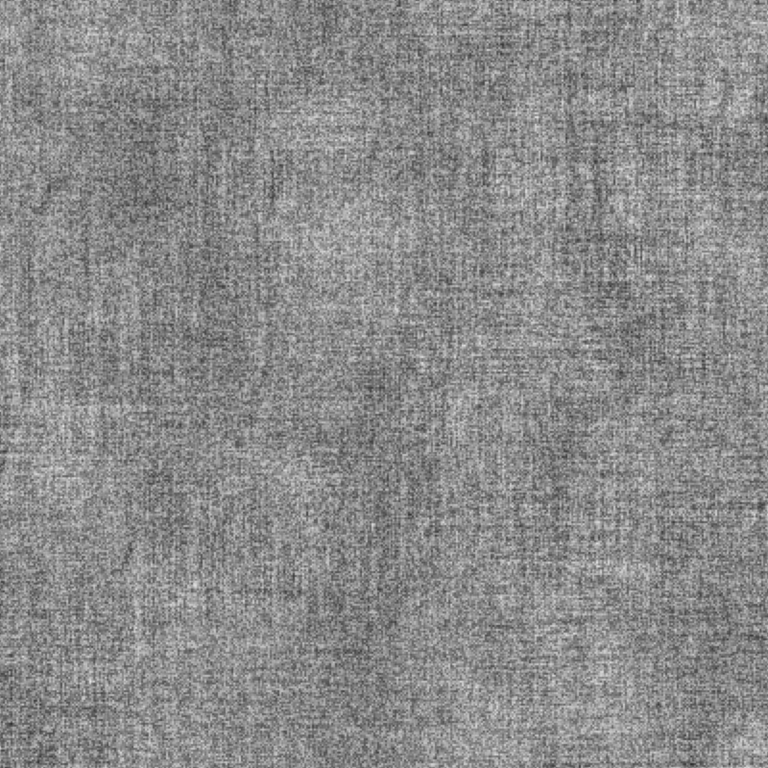
A Shadertoy shader for this texture:

```glsl
#define BASE_GREY 0.548
#define THREADS 400.0
#define GRAIN_CONTRAST 0.31
#define WARP_CONTRAST 0.14
#define WEFT_CONTRAST 0.13
#define MOTTLE_CONTRAST 0.16
#define CREASE_COUNT 12
#define CREASE_DEPTH 0.12

// Integer hash, result in 0..1
float hash(vec2 cell, uint seed) {
    uvec2 q = uvec2(ivec2(cell) + 4096);
    uint h = q.x * 1597334673u ^ q.y * 3812015801u ^ seed * 2654435769u;
    h = (h ^ (h >> 16)) * 2246822519u;
    h = (h ^ (h >> 13)) * 3266489917u;
    h ^= h >> 16;
    return float(h >> 8) / 16777216.0;
}

// Smooth value noise centred on zero
float noise(vec2 p, uint seed) {
    vec2 cell = floor(p);
    vec2 f = fract(p);
    f = f * f * (3.0 - 2.0 * f);
    float low = mix(hash(cell, seed), hash(cell + vec2(1, 0), seed), f.x);
    float high = mix(hash(cell + vec2(0, 1), seed), hash(cell + vec2(1, 1), seed), f.x);
    return mix(low, high, f.y) - 0.5;
}

float fbm(vec2 p, uint seed) {
    float sum = 0.0;
    float amplitude = 0.55;
    for (uint i = 0u; i < 4u; i++) {
        sum += amplitude * noise(p, seed + i);
        p = p * 2.03 + 7.3;
        amplitude *= 0.55;
    }
    return sum;
}

// Long uneven threads running along y
float threads(vec2 p, uint seed) {
    float strand = noise(p * vec2(THREADS * 0.85, 9.0), seed);
    float slub = noise(p * vec2(THREADS, 60.0), seed + 1u);
    float band = noise(p * vec2(70.0, 4.0), seed + 2u);
    float strength = 1.0 + 1.1 * noise(p * 7.0, seed + 3u);
    return (0.75 * strand + 0.65 * slub) * strength + 0.25 * band;
}

// Short bent folds: a dark line with a pale shoulder
float creases(vec2 p) {
    float shade = 0.0;
    vec2 wobble = 0.022 * vec2(fbm(p * 16.0, 61u), fbm(p * 16.0, 67u));
    for (int i = 0; i < CREASE_COUNT; i++) {
        vec2 id = vec2(i, 3);
        vec2 center = vec2(hash(id, 71u), 0.15 + 0.8 * hash(id, 72u));
        vec2 d = p - center + wobble;
        float halfLength = mix(0.025, 0.075, hash(id, 73u));
        float t = d.y / halfLength;
        float lean = mix(-0.25, 0.7, hash(id, 74u));
        float bend = (hash(id, 75u) - 0.5) * 0.025;
        float across = d.x - lean * d.y - bend * t * t;
        float width = mix(0.004, 0.009, hash(id, 76u));
        float fade = exp(-t * t * 1.6) * mix(0.35, 1.0, hash(id, 77u));
        float valley = exp(-pow(across / width, 2.0));
        float shoulder = exp(-pow((across - 2.6 * width) / (2.0 * width), 2.0));
        shade += fade * (0.3 * shoulder - valley);
    }
    return shade * (0.8 + 0.8 * noise(p * 90.0, 79u));
}

void mainImage(out vec4 fragColor, in vec2 fragCoord) {
    vec2 uv = fragCoord / iResolution.y;

    // Broad cloudy wear, stretched along the warp
    vec2 bent = uv + 0.08 * vec2(noise(uv * 4.0, 11u), noise(uv * 4.0, 12u));
    float mottle = fbm(bent * vec2(10.0, 5.0), 21u);
    float blotch = noise(bent * vec2(45.0, 28.0), 27u);

    // Woven threads and fine speckle
    float warp = threads(uv, 31u);
    float weft = threads(uv.yx, 41u);
    float grain = noise(uv * THREADS, 51u) + 0.45 * noise(uv * THREADS * 0.6, 52u);

    float grey = BASE_GREY;
    grey += MOTTLE_CONTRAST * mottle + 0.035 * blotch;
    grey += WARP_CONTRAST * warp + WEFT_CONTRAST * weft;
    grey += GRAIN_CONTRAST * grain;
    grey += CREASE_DEPTH * creases(uv);
    fragColor = vec4(vec3(clamp(grey, 0.0, 1.0)), 1.0);
}
```
